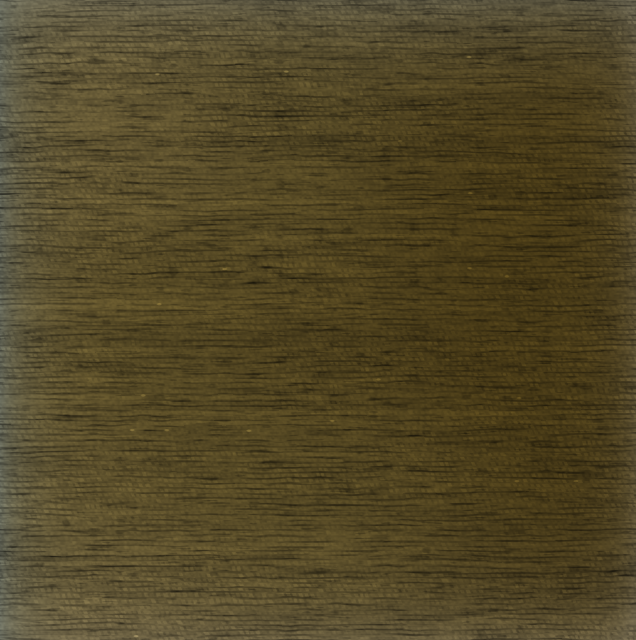
A WebGL 2 fragment shader for this texture:

```glsl
#version 300 es
precision highp float;

uniform vec2 u_resolution;
out vec4 fragColor;

// Palette
const vec3 WARM_LIGHT = vec3(0.400, 0.348, 0.200);
const vec3 OLIVE_MID = vec3(0.335, 0.285, 0.140);
const vec3 BROWN_DARK = vec3(0.280, 0.226, 0.086);
const vec3 HAZE_GREY = vec3(0.425, 0.390, 0.300);
const vec3 HAZE_BLUE = vec3(0.390, 0.410, 0.370);

// Weave: counts are per canvas height
const float ROWS = 122.0;
const float ROW_WOBBLE = 0.8;
const float GAP_WIDTH = 0.13;
const float GAP_DEPTH = 0.20;
const float ROW_CONTRAST = 0.11;
const float BAND_CONTRAST = 0.10;
const float STREAK_DEPTH = 0.20;
const float CELLS = 95.0;
const float CELL_CONTRAST = 0.13;
const float JOIN_DEPTH = 0.09;
const float FIBRE_CONTRAST = 0.20;
const float SPECK_LIGHT = 0.45;
const float EXPOSURE = 1.06;

float hash(vec2 p) {
    vec3 q = fract(vec3(p.xyx) * 0.1031);
    q += dot(q, q.yzx + 33.33);
    return fract((q.x + q.y) * q.z);
}

float noise(vec2 p) {
    vec2 cell = floor(p);
    vec2 f = fract(p);
    f = f * f * (3.0 - 2.0 * f);
    float low = mix(hash(cell), hash(cell + vec2(1.0, 0.0)), f.x);
    float high = mix(hash(cell + vec2(0.0, 1.0)), hash(cell + vec2(1.0, 1.0)), f.x);
    return mix(low, high, f.y);
}

// Broad light falling off from left to right, with hazy borders
vec3 baseColour(vec2 uv) {
    float patchy = noise(uv * vec2(3.0, 4.0) + 17.0) - 0.5;
    float shade = uv.x + 0.2 * patchy - 0.35 * abs(uv.y - 0.45) + 0.06;
    vec3 colour = mix(WARM_LIGHT, OLIVE_MID, smoothstep(-0.05, 0.40, shade));
    colour = mix(colour, BROWN_DARK, smoothstep(0.35, 0.85, shade));
    float top = exp(-(1.0 - uv.y) * 15.0);
    float bottom = exp(-uv.y * 12.0);
    float left = exp(-uv.x * 26.0);
    float right = exp(-(1.0 - uv.x) * 32.0);
    colour = mix(colour, HAZE_GREY, clamp(0.6 * top + 0.6 * bottom + 0.5 * right, 0.0, 0.85));
    return mix(colour, HAZE_BLUE, 0.85 * left + 0.3 * top * (1.0 - left));
}

// Reed rows of uneven height, parted by broken dark gaps
float rowTone(vec2 p, float pixel) {
    float wobble = noise(vec2(p.x * 6.0, p.y * 40.0)) + 0.4 * noise(vec2(p.x * 40.0, p.y * 60.0)) - 0.7;
    float y = p.y * ROWS + ROW_WOBBLE * wobble;
    float row = floor(y);
    float across = fract(y);
    float edge = min(across, 1.0 - across);
    float soft = pixel * ROWS;
    float gap = 1.0 - smoothstep(GAP_WIDTH - 0.5 * soft, GAP_WIDTH + soft, edge);
    float seam = floor(y + 0.5);
    float broken = noise(vec2(p.x * 24.0 + 40.0 * hash(vec2(seam, 5.0)), seam));
    float strength = 0.25 + 1.3 * smoothstep(0.2, 0.9, broken);
    float tone = ROW_CONTRAST * (hash(vec2(row, 9.0)) - 0.5);
    tone += ROW_CONTRAST * (noise(vec2(p.x * 14.0, row * 3.0)) - 0.5);

    // Short cells of differing tone with faint slanted joins
    float along = p.x * CELLS + 0.35 * across + 60.0 * hash(vec2(row, 21.0));
    along += 0.9 * noise(vec2(p.x * 45.0, row + 80.0));
    float cell = floor(along);
    float join = 1.0 - smoothstep(0.08, 0.3, min(fract(along), 1.0 - fract(along)));
    float cluster = smoothstep(0.25, 0.75, noise(vec2(p.x * 6.0, p.y * 24.0 + 70.0)));
    float body = (1.0 - gap) * (0.4 + 0.6 * cluster + 0.3 * p.x);
    float pale = hash(vec2(cell, row + 300.0)) - 0.4;
    tone += body * (CELL_CONTRAST * pale * (1.0 - join) - JOIN_DEPTH * join);
    return tone - GAP_DEPTH * gap * strength;
}

// Thin dark pores at two lengths
float streakTone(vec2 p) {
    float slant = p.y + 0.006 * noise(p * vec2(14.0, 6.0));
    float longPore = smoothstep(0.68, 0.92, noise(vec2(p.x * 20.0, slant * 250.0 + 400.0)));
    float shortPore = smoothstep(0.70, 0.92, noise(vec2(p.x * 48.0, slant * 280.0 + 900.0)));
    return -STREAK_DEPTH * (0.7 * longPore + 0.9 * shortPore);
}

// Fine fibres and wide tonal bands
float fibreTone(vec2 p) {
    float band = noise(vec2(p.x * 2.2, p.y * 32.0 + 150.0)) - 0.5;
    float fibre = noise(vec2(p.x * 80.0, p.y * 340.0)) - 0.5;
    float grit = noise(p * vec2(260.0, 340.0) + 500.0) - 0.5;
    return BAND_CONTRAST * band + FIBRE_CONTRAST * (0.6 * fibre + 0.7 * grit);
}

// Rare pale specks
float speckTone(vec2 p) {
    vec2 grid = p * vec2(55.0, 75.0);
    vec2 cell = floor(grid);
    vec2 centre = 0.3 + 0.4 * vec2(hash(cell + 11.0), hash(cell + 57.0));
    float shape = 1.0 - smoothstep(0.06, 0.2, length((fract(grid) - centre) * vec2(0.7, 1.0)));
    return SPECK_LIGHT * shape * step(0.996, hash(cell + 131.0));
}

void main() {
    vec2 uv = gl_FragCoord.xy / u_resolution;
    vec2 p = gl_FragCoord.xy / u_resolution.y;
    float tone = rowTone(p, 1.0 / u_resolution.y) + streakTone(p) + fibreTone(p) + speckTone(p);
    fragColor = vec4(clamp(baseColour(uv) * (EXPOSURE + tone), 0.0, 1.0), 1.0);
}
```
